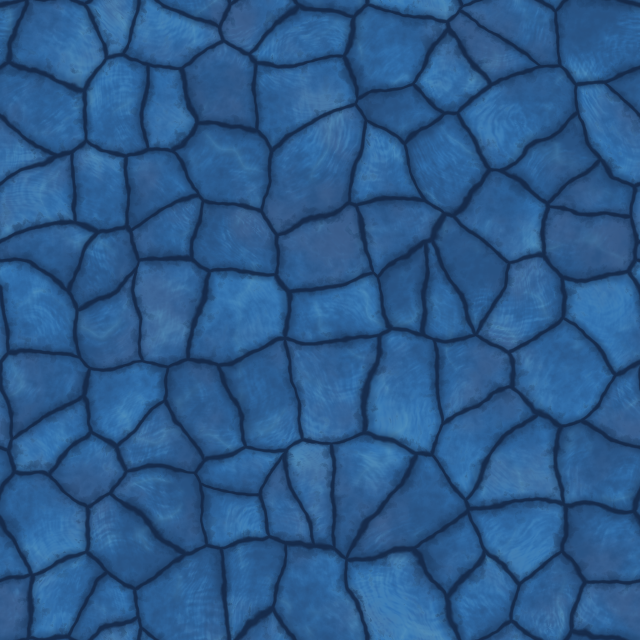
This texture is drawn by a three.js fragment shader. Its source:

```glsl
// Tiling blue painted stone: irregular cells, dark joints, curved brush strokes and pale veins.
varying vec2 vUv;

const float TAU = 6.2831853;
const float CELLS = 9.0;

const vec3 JOINT = vec3(0.075, 0.15, 0.27);
const vec3 SHADOW = vec3(0.11, 0.23, 0.38);
const vec3 DEEP = vec3(0.155, 0.32, 0.51);
const vec3 BRIGHT = vec3(0.19, 0.445, 0.695);
const vec3 DUSTY = vec3(0.27, 0.385, 0.56);
const vec3 PALE = vec3(0.34, 0.58, 0.73);

struct Cell {
  vec2 offset; // from the cell point to here
  vec2 id;     // wrapped grid index
  float edge;  // distance to the nearest joint
};

vec2 hash2(vec2 p) {
  vec3 q = fract(p.xyx * vec3(0.1031, 0.1030, 0.0973));
  q += dot(q, q.yzx + 33.33);
  return fract((q.xx + q.yz) * q.zy);
}

float cornerSlope(vec2 corner, vec2 toHere, vec2 period) {
  float angle = TAU * hash2(mod(corner, period) + 5.0).x;
  return dot(vec2(cos(angle), sin(angle)), toHere);
}

// Gradient noise, about -1 to 1, repeating after period
float noise(vec2 p, vec2 period) {
  vec2 i = floor(p);
  vec2 f = p - i;
  vec2 u = f * f * f * (f * (f * 6.0 - 15.0) + 10.0);
  vec2 e = vec2(1.0, 0.0);
  float low = mix(cornerSlope(i, f, period), cornerSlope(i + e, f - e, period), u.x);
  float high = mix(cornerSlope(i + e.yx, f - e.yx, period), cornerSlope(i + 1.0, f - 1.0, period), u.x);
  return 1.4 * mix(low, high, u.y);
}

float fbm(vec2 uv, float repeats, vec2 seed) {
  float sum = 0.0;
  float weight = 0.55;
  for (int k = 0; k < 4; k++) {
    sum += weight * noise(uv * repeats + seed, vec2(repeats));
    repeats *= 2.0;
    weight *= 0.55;
  }
  return sum;
}

vec2 warp(vec2 uv, float repeats) {
  return vec2(noise(uv * repeats, vec2(repeats)), noise(uv * repeats + vec2(2.0, 1.0) + 0.5, vec2(repeats)));
}

vec2 cellPoint(vec2 index) {
  return index + 0.5 + 0.88 * (hash2(mod(index, CELLS) + 61.0) - 0.5);
}

Cell findCell(vec2 p) {
  vec2 base = floor(p);
  vec2 nearest = base;
  float best = 100.0;
  for (int y = -1; y <= 1; y++) for (int x = -1; x <= 1; x++) {
    vec2 index = base + vec2(float(x), float(y));
    vec2 d = cellPoint(index) - p;
    if (dot(d, d) < best) { best = dot(d, d); nearest = index; }
  }
  vec2 own = cellPoint(nearest) - p;
  float edge = 10.0;
  for (int y = -2; y <= 2; y++) for (int x = -2; x <= 2; x++) {
    vec2 other = cellPoint(nearest + vec2(float(x), float(y))) - p;
    vec2 gap = other - own;
    if (dot(gap, gap) > 0.0001) edge = min(edge, dot(0.5 * (own + other), normalize(gap)));
  }
  return Cell(-own, mod(nearest, CELLS), edge);
}

// Long thin streaks along circles round a centre
float arcStrokes(vec2 p, float density, float arcs, vec2 seed) {
  vec2 polar = vec2(length(p) * density, atan(p.y, p.x) / TAU * arcs);
  return noise(polar + floor(seed * 90.0), vec2(256.0, arcs));
}

void main() {
  // Bent cells with slightly ragged joints
  vec2 p = vUv * CELLS + 0.28 * warp(vUv, 5.0) + 0.07 * warp(vUv, 19.0) + 0.014 * warp(vUv, 83.0);
  Cell cell = findCell(p);
  vec2 shade = hash2(cell.id + 17.0);
  vec2 turn = hash2(cell.id + 43.0);

  // Cloudy paint layers
  float cloud = fbm(vUv, 11.0, vec2(3.0, 7.0));
  float patches = fbm(vUv, 7.0, vec2(1.0, 4.0));
  float grain = fbm(vUv, 56.0, vec2(9.0, 2.0));

  // Brush strokes, differently centred in each cell
  vec2 arcCentre = 1.5 * (turn - 0.5);
  float strokes = arcStrokes(cell.offset - arcCentre, 21.0, 12.0, shade);
  strokes += 0.7 * arcStrokes(cell.offset + 2.0 * arcCentre.yx, 30.0, 26.0, turn);
  strokes *= mix(0.35, 1.0, shade.y) * smoothstep(-0.5, 0.4, cloud + 0.5 * grain);

  // Tone, tilted from one side of the cell to the other
  vec2 tilt = vec2(cos(TAU * turn.x), sin(TAU * turn.x));
  float tone = 0.55 + 0.5 * (shade.x - 0.5) + 0.35 * dot(cell.offset, tilt);
  tone += 0.45 * cloud + 0.24 * strokes + 0.3 * grain;
  vec3 color = mix(DEEP, BRIGHT, smoothstep(0.05, 1.0, tone));

  // Dusty violet patches and pale veins
  float dust = smoothstep(-0.15, 0.6, patches + 0.25 * grain + 0.3 * (turn.y - 0.5));
  color = mix(color, DUSTY, 0.6 * dust);
  float ridge = 1.0 - abs(noise(vUv * 8.0 + 0.12 * warp(vUv, 24.0), vec2(8.0)));
  float vein = pow(ridge, 14.0) * smoothstep(0.0, 0.5, cloud + 0.2);
  float glow = smoothstep(0.5, 1.25, tone + 0.35 * strokes + 0.3 * patches);
  color = mix(color, PALE, clamp(0.36 * vein + 0.34 * glow, 0.0, 0.7));

  // Grainy smudges gathering beside the joints
  float rim = 1.0 - smoothstep(0.0, 0.3, cell.edge);
  float smudge = smoothstep(0.15, 0.6, grain + 0.35 * strokes + 0.4 * rim - 0.5 * cloud - 0.1);
  color = mix(color, SHADOW, 0.55 * smudge * (0.3 + 0.7 * rim));

  // Soft shadow, then the dark joint line
  float halo = 1.0 - smoothstep(0.0, 0.15, cell.edge + 0.05 * patches);
  color = mix(color, SHADOW, 0.62 * halo);
  float width = 0.036 + 0.012 * cloud + 0.012 * grain;
  float joint = 1.0 - smoothstep(0.3 * width, 1.25 * width, cell.edge);
  color = mix(color, JOINT, 0.85 * joint);

  gl_FragColor = vec4(color, 1.0);
}
```
